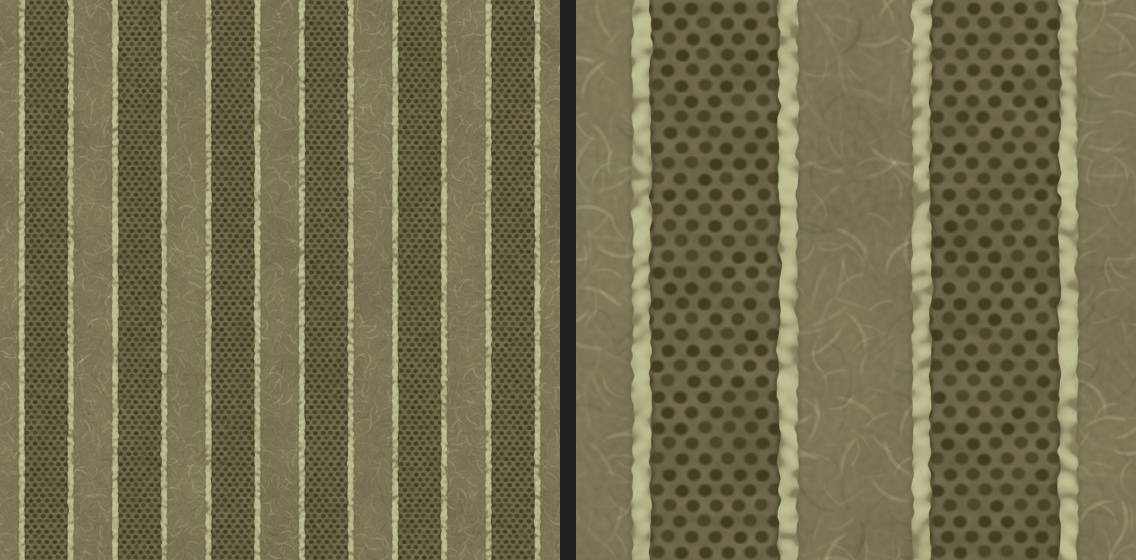
Left, the full canvas; right, a detail of the centre.
Give the GLSL for this pattern, as a Shadertoy shader.

```glsl
// Woven ticking cloth: six pairs of vertical stripes, one a dark open weave with
// staggered holes, one a pale felt of curved fibres, parted by bright beaded cords.
// Wrapping gradient noise mottles the cloth; every lattice repeats a whole number of times.

const float TAU = 6.2831853;
const float STRIPES = 6.0;
const float DARK_CENTRE = 0.496;      // within one stripe period
const float DARK_HALF = 0.262;
const float CORD_HALF = 0.0054;       // in canvas widths
const vec2 HOLES = vec2(72.0, 108.0); // holes across, rows down (even)

const vec3 HOLE = vec3(0.25, 0.23, 0.12);
const vec3 SHADE = vec3(0.37, 0.35, 0.24);
const vec3 CLOTH = vec3(0.45, 0.42, 0.31);
const vec3 FELT = vec3(0.52, 0.50, 0.37);
const vec3 CORD = vec3(0.62, 0.60, 0.45);
const vec3 BEAD = vec3(0.75, 0.75, 0.58);

vec2 hash2(vec2 p) {
    vec3 q = fract(p.xyx * vec3(0.1031, 0.1030, 0.0973));
    q += dot(q, q.yzx + 33.33);
    return fract((q.xx + q.yz) * q.zy);
}

float cornerSlope(vec2 cell, vec2 offset, vec2 period) {
    float angle = TAU * hash2(mod(cell, period) + 7.0).x;
    return dot(vec2(cos(angle), sin(angle)), offset);
}

// Gradient noise over the unit canvas, wrapping after "period" cells
float noise(vec2 uv, vec2 period) {
    vec2 p = uv * period, i = floor(p), f = p - i;
    vec2 w = f * f * f * (f * (f * 6.0 - 15.0) + 10.0);
    vec2 e = vec2(1.0, 0.0);
    float low = mix(cornerSlope(i, f, period), cornerSlope(i + e, f - e, period), w.x);
    float high = mix(cornerSlope(i + e.yx, f - e.yx, period),
                     cornerSlope(i + 1.0, f - 1.0, period), w.x);
    return mix(low, high, w.y);
}

float mottle(vec2 uv) {
    return noise(uv, vec2(7.0)) + 0.6 * noise(uv, vec2(19.0)) + 0.4 * noise(uv, vec2(47.0));
}

// Short bent hairs, one per cell, reaching into the neighbouring cells
float fibres(vec2 uv, float count, float seed, float pixel) {
    vec2 p = uv * count, cell = floor(p);
    float blur = 0.07 + 0.6 * pixel * count;
    float sum = 0.0;
    for (int y = -1; y <= 1; y++)
    for (int x = -1; x <= 1; x++) {
        vec2 id = cell + vec2(x, y);
        vec2 key = mod(id, count) + seed;
        vec2 shape = hash2(key + 31.0);
        vec2 q = p - id - hash2(key);
        float angle = TAU * shape.x, c = cos(angle), s = sin(angle);
        q = vec2(c * q.x + s * q.y, c * q.y - s * q.x);
        q.y += (shape.y - 0.5) * q.x * q.x;
        float body = 1.0 - smoothstep(0.02, 0.02 + blur, abs(q.y));
        float taper = 1.0 - smoothstep(0.45, 0.85, abs(q.x));
        sum += body * taper * mix(-0.45, 1.0, shape.y);
    }
    return sum;
}

vec3 felt(vec2 uv, float pixel) {
    float hair = fibres(uv, 56.0, 3.0, pixel) + 0.7 * fibres(uv, 83.0, 101.0, pixel);
    float grain = noise(uv, vec2(210.0));
    vec3 base = mix(CLOTH, FELT, 0.45 + 0.5 * mottle(uv) + 0.4 * grain);
    return base + 0.075 * hair * vec3(1.0, 1.0, 0.85);
}

vec3 weave(vec2 uv, float pixel) {
    // Staggered rows of slightly uneven holes
    vec2 p = uv * HOLES;
    p.x += 0.5 * mod(floor(p.y), 2.0);
    vec2 vary = hash2(mod(floor(p), HOLES) + 211.0);
    vec2 q = fract(p) - 0.5 + 0.14 * (vary - 0.5);
    float reach = length(q / vec2(0.29, 0.39));
    float blur = 0.3 + 1.2 * pixel * HOLES.x;
    float hole = 1.0 - smoothstep(1.0 - blur, 1.0 + blur, reach);

    // Threads between the holes, with faint horizontal slubs
    float slub = noise(uv, vec2(24.0, 108.0)) + 0.6 * noise(uv, vec2(190.0));
    vec3 thread = mix(SHADE, CLOTH, 0.7 + 0.6 * slub + 0.3 * mottle(uv));
    return mix(thread, HOLE, hole * mix(0.7, 1.0, vary.y));
}

vec3 cord(vec2 uv, float index, float across) {
    // Uneven beads of twisted thread, each cord with its own phase
    float phase = hash2(vec2(index, 17.0)).x;
    float twist = 0.5 + 0.5 * sin(TAU * (72.0 * uv.y + phase + 0.3 * across));
    float wear = noise(uv, vec2(96.0, 128.0)) + 0.7 * noise(uv, vec2(12.0, 40.0));
    float light = 0.5 + 0.3 * (twist - 0.5) + 0.9 * wear - 0.35 * across * across;
    vec3 colour = mix(CORD, BEAD, clamp(light + 0.2, 0.0, 1.0));
    return mix(colour, CLOTH, 0.6 * smoothstep(0.25, -0.25, light));
}

void mainImage(out vec4 fragColor, in vec2 fragCoord) {
    vec2 uv = fragCoord / iResolution.xy;
    float pixel = 1.0 / min(iResolution.x, iResolution.y);

    // Signed distance to the nearest stripe edge, negative inside the dark weave
    float x = fract(uv.x * STRIPES) - DARK_CENTRE;
    float edge = (abs(x) - DARK_HALF) / STRIPES;
    float index = 2.0 * floor(uv.x * STRIPES) + step(0.0, x);

    vec3 colour = mix(weave(uv, pixel), felt(uv, pixel), smoothstep(-pixel, pixel, edge));

    // Frayed cord with a soft shadow, deeper on the weave side
    float fray = 0.0022 * noise(uv, vec2(36.0, 84.0)) + 0.0018 * noise(uv, vec2(120.0, 150.0));
    float outside = abs(edge) - CORD_HALF - fray;
    float shadow = 1.0 - smoothstep(0.0, 0.004, outside);
    colour = mix(colour, HOLE, shadow * (edge < 0.0 ? 0.5 : 0.15));
    float cover = 1.0 - smoothstep(-pixel, pixel, outside);
    colour = mix(colour, cord(uv, index, edge / CORD_HALF), cover);

    fragColor = vec4(clamp(colour, 0.0, 1.0), 1.0);
}
```
